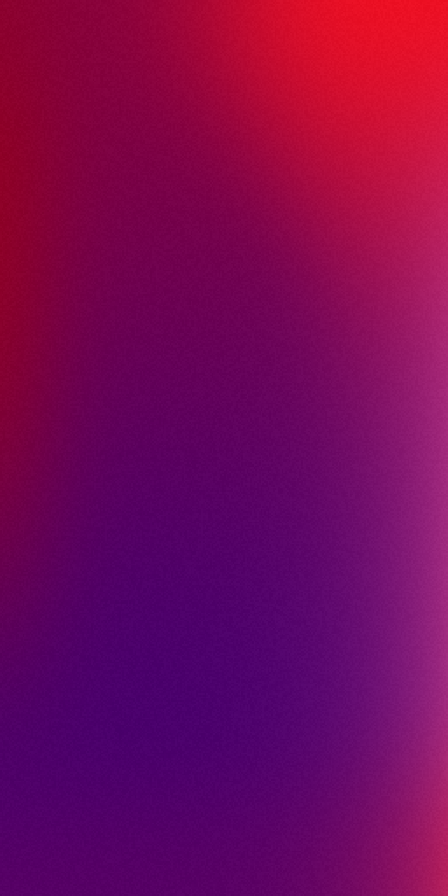
Reproduce this background procedurally as a Shadertoy shader.

```glsl
// A soft portrait gradient: indigo rising to wine, lit by crimson on the left,
// magenta on the right and a red glow in the top right corner.
// Each light is a smooth weight that blends its colour over the base; grain on top.

// Sine-free hash of a cell, 0 to 1
float hash21(vec2 cell) {
    vec3 p = fract(cell.xyx * 0.1031);
    p += dot(p, p.yzx + 33.33);
    return fract((p.x + p.y) * p.z);
}

// Red corner glow, whose reach to the left narrows further down
float cornerGlow(vec2 uv) {
    float reach = mix(0.24, 0.5, smoothstep(0.6, 1.0, uv.y));
    float side = max(0.95 - uv.x, 0.0) / reach;
    float drop = (1.05 - uv.y) / 0.3;
    return exp(-side * side * side - drop * drop);
}

void mainImage(out vec4 fragColor, in vec2 fragCoord) {
    vec2 uv = fragCoord / iResolution.xy;

    // Vertical base, with a plum foot
    vec3 color = mix(vec3(0.29, 0.0, 0.425), vec3(0.52, 0.005, 0.24),
                     smoothstep(0.2, 1.05, uv.y));
    color = mix(color, vec3(0.35, 0.0, 0.39), 0.8 * smoothstep(0.2, 0.0, uv.y));

    // Crimson light along the left edge, fading towards the bottom
    float crimson = 0.8 * smoothstep(0.05, 0.75, uv.y)
                  - 0.3 * smoothstep(0.8, 1.0, uv.y);
    crimson *= exp(-uv.x * (30.0 * uv.x + 2.0));
    color = mix(color, vec3(0.58, 0.0, 0.12), crimson);

    // Magenta light along the right edge, turning to rose at the bottom
    vec3 edgeColor = mix(vec3(0.63, 0.165, 0.5), vec3(0.72, 0.12, 0.35),
                         smoothstep(0.25, 0.0, uv.y));
    color = mix(color, edgeColor, pow(uv.x, 5.0));

    // Red corner
    color = mix(color, vec3(0.94, 0.06, 0.13), cornerGlow(uv));

    // Fine grain on a grid tied to the canvas
    float grain = hash21(floor(uv * vec2(256.0, 512.0))) - 0.5;
    color += 0.025 * grain;

    fragColor = vec4(clamp(color, 0.0, 1.0), 1.0);
}
```
